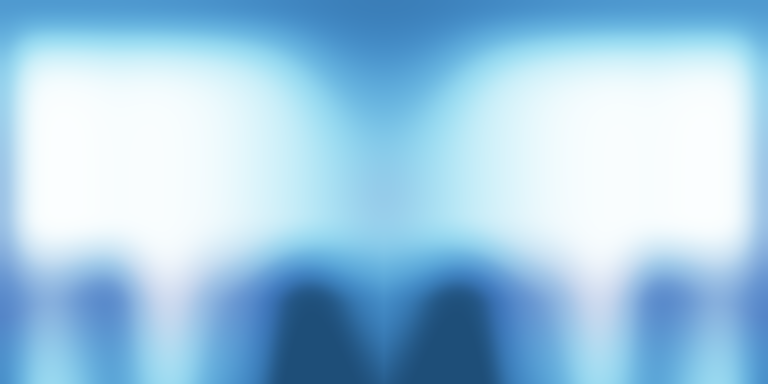
Reproduce this background procedurally as a Shadertoy shader.

```glsl
// A soft, blurred blue-and-white backdrop, mirrored about the vertical centre line.
// Gaussian bumps shape one brightness field: a bright band, a dim top and a striped
// floor. A smooth six-colour ramp then turns that brightness into colour.

#define BAND_LIGHT 1.04     // brightness of the bright band
#define CENTRE_DIP 0.43     // darkening along the centre line
#define EDGE_DIP 0.42       // darkening at the left and right edges
#define TOP_DEPTH 0.145     // reach of the blue top over the sides
#define TOP_SAG 0.15        // extra reach of the top at the centre
#define FLOOR_START 0.55    // depth where the floor begins to blend in
#define FLOOR_END 0.80      // depth where the floor is complete
#define FLOOR_LIGHT 0.45    // mean brightness of the floor
#define SHADOW_DIP 0.47     // strength of the two dark floor shadows
#define RAMP_BLUR 0.75      // overlap of neighbouring ramp colours
#define HAZE vec3(0.01, 0.13, 0.06)  // colour taken away by the grey haze

const vec3 RAMP[6] = vec3[6](
    vec3(0.11, 0.29, 0.45),  // deep blue
    vec3(0.24, 0.52, 0.77),  // blue
    vec3(0.38, 0.69, 0.87),  // sky
    vec3(0.60, 0.87, 0.95),  // cyan
    vec3(0.83, 0.95, 0.98),  // pale
    vec3(1.0)                // white
);

float bump(float x, float centre, float width) {
    float d = (x - centre) / width;
    return exp(-d * d);
}

// Bright band: side is 0 at the centre line and 1 at the edges
float bandLight(float side) {
    return BAND_LIGHT
        - CENTRE_DIP * bump(side, 0.0, 0.37)
        - EDGE_DIP * bump(side, 1.0, 0.07)
        - 0.03 * bump(side, 0.70, 0.08);
}

// Floor: light and dark columns that change slowly with depth
float floorLight(float side, float depth) {
    float columns = FLOOR_LIGHT
        - 0.20 * bump(side, 0.0, 0.15)
        - SHADOW_DIP * bump(side, 0.25 - 0.06 * depth, 0.13)
        + 0.30 * bump(side, 0.56, 0.10)
        - 0.11 * bump(side, 0.71, 0.07)
        + 0.10 * bump(side, 0.87, 0.07)
        - 0.12 * bump(side, 1.0, 0.06);
    float slope = mix(0.8, -0.3, smoothstep(0.56, 0.80, side));
    slope += 0.7 * bump(side, 1.0, 0.07);
    return columns - slope * (depth - 0.83);
}

vec3 rampColour(float light) {
    vec3 sum = vec3(0.0);
    float total = 0.0;
    for (int i = 0; i < 6; i++) {
        float weight = bump(light * 5.0, float(i), RAMP_BLUR);
        sum += RAMP[i] * weight;
        total += weight;
    }
    return sum / total;
}

void mainImage(out vec4 fragColor, in vec2 fragCoord) {
    vec2 uv = fragCoord / iResolution.xy;
    float side = abs(uv.x * 2.0 - 1.0);
    float depth = 1.0 - uv.y;

    // Blue top, hanging lower at the centre
    float topReach = TOP_DEPTH + TOP_SAG * bump(side, 0.0, 0.19);
    float topLight = mix(0.30, 0.18, bump(side, 0.0, 0.4));
    float light = mix(bandLight(side), topLight, bump(depth, 0.0, topReach));

    // Floor
    float floorMix = smoothstep(FLOOR_START, FLOOR_END, depth);
    light = clamp(mix(light, floorLight(side, depth), floorMix), -0.05, 1.1);
    vec3 colour = rampColour(light);

    // Grey haze above the floor, at the edges and in the middle
    float haze = bump(depth, 0.77, 0.14) * smoothstep(0.1, 0.4, side)
        + 0.8 * bump(side, 1.0, 0.07) * bump(depth, 0.50, 0.25)
        + 0.4 * bump(side, 0.0, 0.12) * bump(depth, 0.52, 0.12);
    float midtone = max(4.0 * light * (1.0 - light), 0.0);
    colour -= HAZE * min(haze, 1.0) * midtone;

    fragColor = vec4(clamp(colour, 0.0, 1.0), 1.0);
}
```
